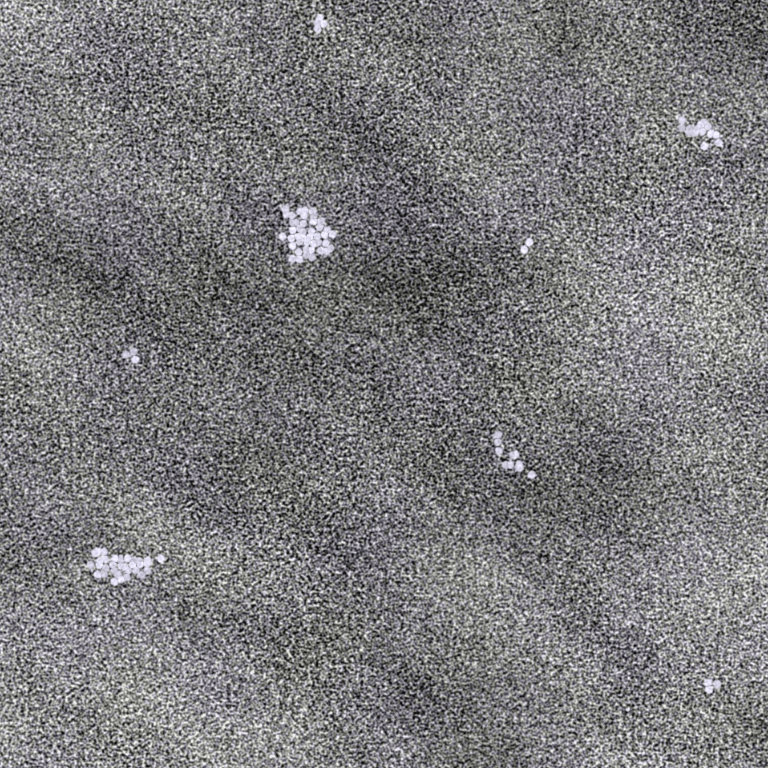
A Shadertoy shader for this texture:

```glsl
float hash(vec2 p) {
    vec3 q = fract(p.xyx * 0.1031);
    q += dot(q, q.yzx + 33.33);
    return fract((q.x + q.y) * q.z);
}

mat2 rotation(float angle) {
    float c = cos(angle), s = sin(angle);
    return mat2(c, -s, s, c);
}

float cornerSlope(vec2 cell, vec2 offset) {
    float angle = 6.2832 * hash(cell);
    return dot(vec2(cos(angle), sin(angle)), offset);
}

float gradientNoise(vec2 p) {
    vec2 i = floor(p), f = p - i;
    vec2 w = f * f * f * (f * (f * 6.0 - 15.0) + 10.0);
    vec2 e = vec2(1.0, 0.0);
    float low = mix(cornerSlope(i, f), cornerSlope(i + e.xy, f - e.xy), w.x);
    float high = mix(cornerSlope(i + e.yx, f - e.yx), cornerSlope(i + e.xx, f - e.xx), w.x);
    return mix(low, high, w.y);
}

// Broad light and dark drifts, stretched along a rising diagonal
float drifts(vec2 uv) {
    vec2 p = rotation(-0.5) * uv * vec2(1.0, 1.0);
    p = p * vec2(1.7, 3.2) + 17.3;
    float sum = 0.0, amplitude = 0.5;
    for (int i = 0; i < 5; i++) {
        sum += amplitude * gradientNoise(p);
        p = rotation(0.12) * p * 2.1 + 9.7;
        amplitude *= 0.78;
    }
    return sum;
}

// Signed distance to the nearest of a few scattered pale patches
float patchDistance(vec2 uv) {
    float nearest = 1.0;
    float radius = 0.036;
    for (int i = 0; i < 8; i++) {
        float k = float(i);
        vec2 centre = fract(vec2(0.40, 0.69) + k * vec2(0.7549, 0.5698));
        vec2 d = rotation(-0.9 * hash(vec2(k, 4.0))) * (uv - centre);
        float stretch = 1.0 + 0.9 * hash(vec2(k, 8.0));
        d.y -= 6.0 * d.x * d.x;
        nearest = min(nearest, length(d * vec2(1.0 / stretch, stretch)) - radius);
        radius *= 0.78;
    }
    return nearest;
}

// Coverage (x) and brightness (y) of the white pebbles filling the patches
vec2 pebbles(vec2 uv) {
    if (patchDistance(uv) > 0.05) return vec2(0.0);
    vec2 p = uv * 112.0, cell = floor(p);
    vec2 result = vec2(0.0);
    for (int y = -1; y <= 1; y++)
    for (int x = -1; x <= 1; x++) {
        vec2 id = cell + vec2(x, y);
        float pick = hash(id + 31.0);
        vec2 centre = id + 0.15 + 0.7 * vec2(hash(id), hash(id + 57.0));
        float ragged = patchDistance(centre / 112.0) + 0.018 * (pick - 0.4);
        float cover = smoothstep(0.78, 0.38, length(p - centre)) * step(ragged, 0.0);
        if (cover > result.x) result = vec2(cover, mix(0.84, 1.0, hash(id + 83.0)));
    }
    return result;
}

void mainImage(out vec4 fragColor, in vec2 fragCoord) {
    vec2 uv = fragCoord / iResolution.y;
    float drift = drifts(uv);

    // Fine sand: two crossed grain layers and slightly larger clumps
    float grain = 0.50 * gradientNoise(uv * vec2(190.0, 230.0));
    grain += 0.47 * gradientNoise(rotation(0.6) * uv * 285.0 + 41.0);
    float clump = gradientNoise(rotation(-0.3) * uv * vec2(75.0, 105.0) + 13.0);
    float contrast = 1.0 + 0.25 * gradientNoise(uv * 4.0 + 5.0);
    float tone = 0.475 + 0.30 * drift + contrast * (grain + 0.18 * clump);
    tone = clamp(tone, 0.07, 0.93);

    // Olive and violet tints, fading in the darkest grains
    float hue = gradientNoise(rotation(1.1) * uv * 150.0 + 71.0);
    hue += 0.5 * gradientNoise(uv * 9.0 + 29.0);
    vec3 tint = mix(vec3(0.003, 0.006, -0.014), vec3(0.003, -0.007, 0.029),
                    smoothstep(-0.2, 0.2, hue));
    vec3 color = vec3(tone) + tint * smoothstep(0.08, 0.35, tone);

    // Pale patches
    vec2 pebble = pebbles(uv);
    vec3 white = vec3(0.93, 0.92, 1.0) * (pebble.y + 0.25 * grain);
    color = mix(color, white, pebble.x);

    fragColor = vec4(clamp(color, 0.0, 1.0), 1.0);
}
```
